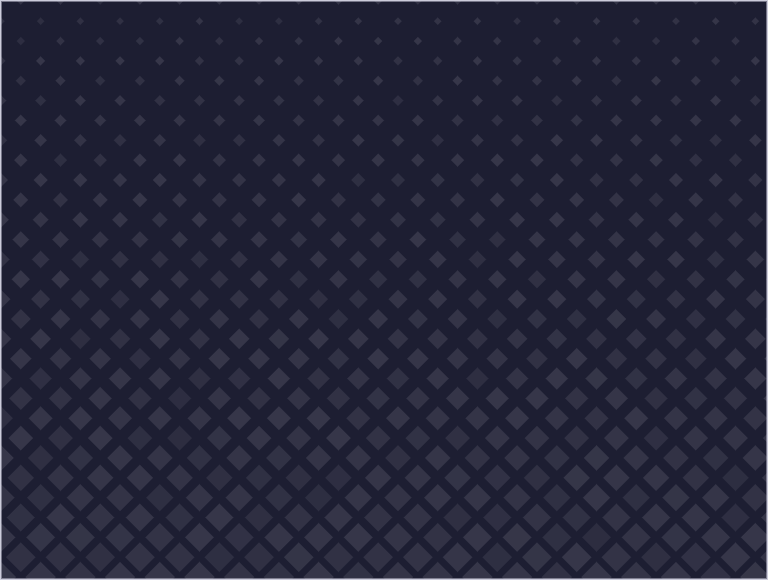
Give the GLSL for this pattern, as a WebGL 1 fragment shader.

```glsl
precision highp float;
// Staggered diamond halftone that grows towards the bottom, in a thin pale frame.
uniform vec2 u_resolution;

float hash(vec2 cell) {
    vec3 p = fract(cell.xyx * vec3(0.1031, 0.1030, 0.0973));
    p += dot(p, p.yzx + 33.33);
    return fract((p.x + p.y) * p.z);
}

// Coverage of a shape from its signed distance, softened over one pixel.
float fill(float dist, float pixel) {
    return clamp(0.5 - dist / pixel, 0.0, 1.0);
}

void main() {
    // Lengths are in canvas heights.
    float pixel = 1.0 / u_resolution.y;
    vec2 uv = gl_FragCoord.xy * pixel;
    vec2 size = u_resolution * pixel;

    // Lattice coordinates, with rows counted downwards from the top.
    float pitch = 0.03423;
    vec2 lattice = (vec2(uv.x, 1.0 - uv.y) - vec2(0.0016, 0.0023)) / pitch;

    vec3 navy = vec3(0.112, 0.118, 0.196);
    vec3 slate = vec3(0.213, 0.213, 0.287);
    vec3 color = navy;

    // Nearby lattice points; diamonds stand where column plus row is odd.
    vec2 base = floor(lattice);
    for (int j = 0; j < 2; j++) {
        for (int i = 0; i < 2; i++) {
            vec2 cell = base + vec2(float(i), float(j));
            float present = mod(cell.x + cell.y, 2.0);
            vec2 offset = abs(lattice - cell);
            float radius = 0.17 + 0.0206 * cell.y;
            float dist = (offset.x + offset.y - radius) * 0.7071 * pitch;
            float opacity = mix(0.6, 1.0, sqrt(hash(cell + 7.0)));
            color = mix(color, slate, present * opacity * fill(dist, pixel));
        }
    }

    // Frame along the canvas edges.
    vec2 inset = min(uv, size - uv);
    float frame = fill(min(inset.x, inset.y) - 0.0026, pixel);
    color = mix(color, vec3(0.80, 0.80, 0.86), frame);

    gl_FragColor = vec4(color, 1.0);
}
```
